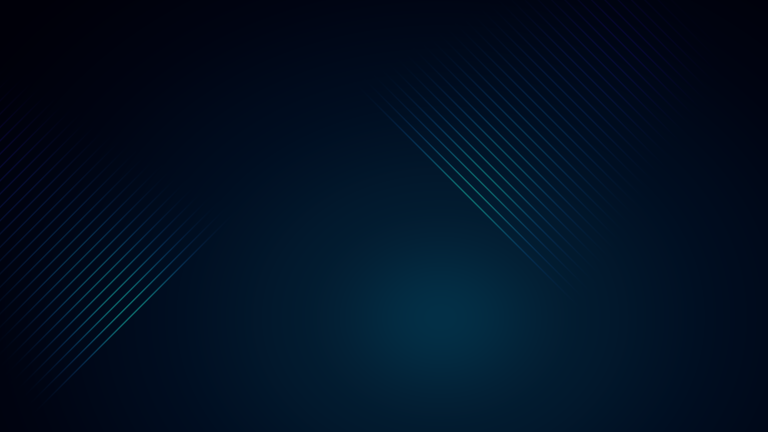
This background is drawn by a WebGL 1 fragment shader. Its source:

```glsl
precision highp float;

uniform vec2 u_resolution;

#define GLOW_CENTER vec2(1.02, 0.265)
#define GLOW_RADIUS vec2(1.0, 0.8)
#define LINE_SPACING 0.0218
#define LINE_HALF_WIDTH 0.0016
#define FAN_DEPTH 0.66
#define RIGHT_FAN vec2(1.0845, 0.545)
#define LEFT_FAN vec2(0.309, 0.274)
#define RIGHT_REACH 0.38
#define LEFT_REACH 0.34

const vec3 TEAL = vec3(0.05, 0.46, 0.46);
const vec3 BLUE = vec3(0.02, 0.20, 0.42);
const vec3 INDIGO = vec3(0.06, 0.03, 0.38);

// Elliptical glow, shaded outward through five colour stops
vec3 backdrop(vec2 p) {
    float r = length((p - GLOW_CENTER) / GLOW_RADIUS);
    vec3 color = mix(vec3(0.01, 0.185, 0.275), vec3(0.01, 0.11, 0.19), smoothstep(0.0, 0.34, r));
    color = mix(color, vec3(0.0, 0.055, 0.13), smoothstep(0.25, 0.68, r));
    color = mix(color, vec3(0.0, 0.018, 0.075), smoothstep(0.55, 1.02, r));
    return mix(color, vec3(0.0, 0.0, 0.035), smoothstep(0.85, 1.35, r));
}

// Parallel strokes starting at an anchor and stacking along the across axis
vec4 lineFan(vec2 p, vec2 anchor, vec2 across, float reach) {
    vec2 local = p - anchor;
    float depth = dot(local, across);
    float along = dot(local, vec2(across.y, -across.x));

    // Distance to the nearest stroke, with none before the first
    float index = max(floor(depth / LINE_SPACING + 0.5), 0.0);
    float lineDepth = index * LINE_SPACING / FAN_DEPTH;
    float dist = abs(depth - index * LINE_SPACING);
    float coverage = clamp((LINE_HALF_WIDTH - dist) * u_resolution.y + 0.5, 0.0, 1.0);

    // Strokes shorten and dim away from the first one
    float t = abs(along) / (reach * (1.0 - 0.4 * lineDepth));
    float fade = 1.0 - smoothstep(0.1, 1.0, t);
    fade *= mix(0.9, 0.4, smoothstep(0.0, 0.5, lineDepth));
    fade *= 1.0 - smoothstep(0.75, 1.05, lineDepth);

    // Teal core, blue body, indigo far side
    vec3 color = mix(BLUE, INDIGO, smoothstep(0.3, 0.85, lineDepth));
    float core = exp(-7.0 * t * t - 12.0 * lineDepth * lineDepth);
    return vec4(mix(color, TEAL, core), coverage * fade);
}

void main() {
    vec2 p = gl_FragCoord.xy / u_resolution.y;
    vec2 diagonal = vec2(sqrt(0.5));

    vec3 color = backdrop(p);
    vec4 rightFan = lineFan(p, RIGHT_FAN, diagonal, RIGHT_REACH);
    vec4 leftFan = lineFan(p, LEFT_FAN, diagonal * vec2(-1.0, 1.0), LEFT_REACH);
    color = mix(color, rightFan.rgb, rightFan.a);
    color = mix(color, leftFan.rgb, leftFan.a);

    gl_FragColor = vec4(color, 1.0);
}
```
